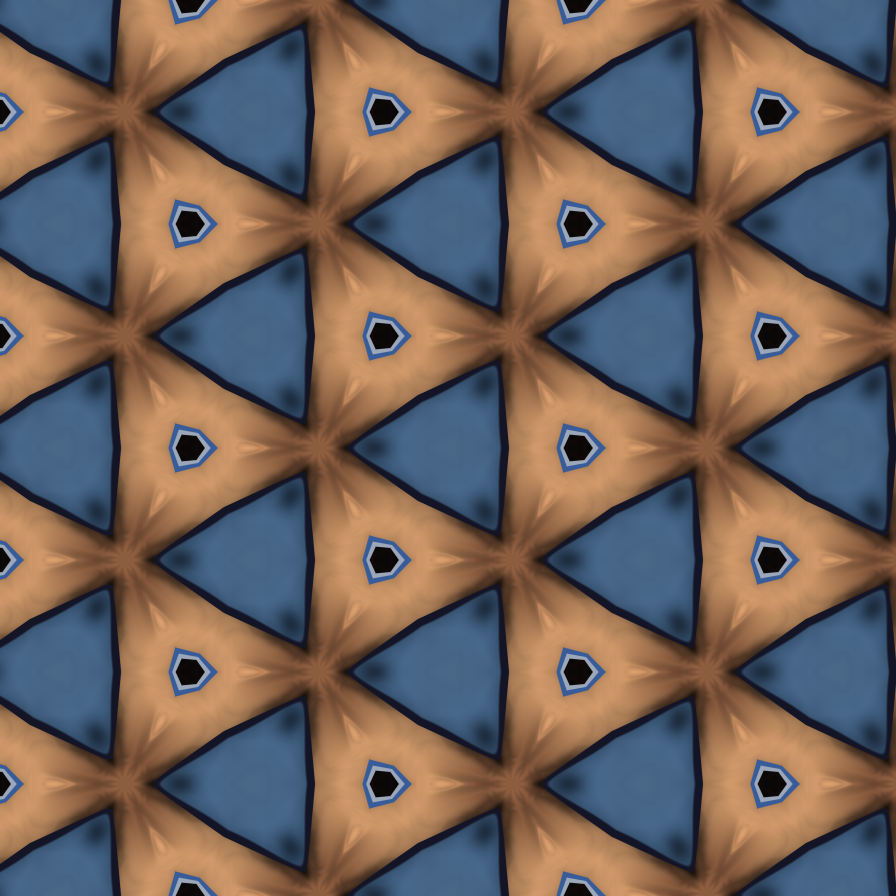
This pattern is drawn by a WebGL 1 fragment shader. Its source:

```glsl
precision highp float;
// Kaleidoscope of bulged blue triangles and small ringed eyes on folded copper cloth.
uniform vec2 u_resolution;

const float PI = 3.14159265;

// Distance from the line a-b, positive on its right-hand side.
float side(vec2 p, vec2 a, vec2 b) {
  vec2 t = normalize(b - a);
  return (p.x - a.x) * t.y - (p.y - a.y) * t.x;
}

// Offset to the nearest point of a triangular lattice with unit spacing.
vec2 nearestStar(vec2 p) {
  vec2 cell = vec2(sqrt(3.0), 1.0);
  vec2 a = mod(p, cell) - 0.5 * cell;
  vec2 b = mod(p + 0.5 * cell, cell) - 0.5 * cell;
  return dot(a, a) < dot(b, b) ? a : b;
}

// Six-sided eye outline with alternating corner and waist radii.
float eyeEdge(vec2 e, float corner, float waist) {
  return side(e, vec2(corner, 0.0), waist * vec2(0.5, 0.866));
}

// Soft creases from layered, warped sines, about -1 to 1.
float creases(vec2 p) {
  float sum = 0.0;
  float amp = 0.5;
  for (int i = 0; i < 4; i++) {
    p += 0.05 * sin(p.yx * 17.0 + float(i) * 1.9);
    sum += amp * sin(p.x * 19.0 + 2.0 * sin(p.y * 13.0));
    p = mat2(1.3, 1.0, -1.0, 1.3) * p;
    amp *= 0.55;
  }
  return sum;
}

vec3 copperCloth(vec2 q, float r, float angle, float gap, float eye) {
  float fold = creases(q);
  float light = smoothstep(0.06, 0.46, r + 0.04 * fold);
  vec3 col = mix(vec3(0.54, 0.355, 0.24), vec3(0.79, 0.58, 0.40), light);
  // Pleats fanning out of the star
  float fan = smoothstep(0.0, 0.1, r) * (1.0 - smoothstep(0.2, 0.5, r));
  col *= 1.0 + 0.12 * fan * sin(angle * 12.0 + 2.0 * fold) + 0.045 * fold;
  // Shadow beside the triangle, deepest at its tip
  float depth = mix(0.62, 0.22, smoothstep(0.25, 0.5, r)) * smoothstep(0.03, 0.13, r);
  col *= 1.0 - depth * exp(-gap / 0.055);
  col *= 1.0 - 0.5 * exp(-pow((r - 0.12) / 0.045, 2.0) - pow(q.y / 0.025, 2.0));
  // Faceted glow around the eye
  col *= 1.0 + 0.07 * exp(-pow((eye - 0.09) / 0.04, 2.0));
  return col * (1.0 - 0.1 * exp(-max(eye, 0.0) / 0.02));
}

vec3 blueCloth(vec2 q, float inside) {
  float fold = creases(q * 0.9 + 2.0);
  vec3 col = mix(vec3(0.24, 0.37, 0.52), vec3(0.30, 0.44, 0.59), 0.55 + 0.45 * fold);
  // Greyer middle and a dark hollow near each tip
  col = mix(col, vec3(0.30, 0.41, 0.52), 0.6 * smoothstep(0.3, 0.0, length(q - vec2(0.577, 0.0))));
  vec2 hollow = (q - vec2(0.25, 0.0)) / vec2(0.075, 0.055);
  col = mix(col, vec3(0.09, 0.14, 0.20), 0.8 * exp(-dot(hollow, hollow)));
  return col * (1.0 - 0.22 * exp(-inside / 0.05));
}

void main() {
  vec2 uv = gl_FragCoord.xy / u_resolution;
  float px = 2.8 / u_resolution.y;

  // Fold the plane into one mirrored 60 degree wedge around each star
  vec2 star = nearestStar((uv - vec2(0.1393, 0.125)) * 4.0);
  float r = length(star);
  float angle = r > 0.0 ? atan(star.y, star.x) : 0.0;
  angle = abs(mod(angle + PI / 3.0, PI / 1.5) - PI / 3.0);
  vec2 q = r * vec2(cos(angle), sin(angle));

  // Triangle with rounded tips and slightly bulging sides
  vec2 soft = vec2(q.x, sqrt(q.y * q.y + 0.00025));
  float inside = side(soft, vec2(0.105, 0.0), vec2(0.441, 0.236));

  // Eye axes: x towards the star, y towards the triangle
  vec2 v = q - vec2(0.2887, 0.5);
  vec2 e = vec2(dot(v, vec2(-0.5, -0.866)), dot(v, vec2(0.866, -0.5)));
  float eye = eyeEdge(e, 0.127, 0.094);

  vec3 col = copperCloth(q, r, angle, max(-inside, 0.0), eye);

  // Navy rim, wider at the middle of each side, then the blue field
  float rim = mix(0.014, 0.033, smoothstep(0.15, 0.42, q.x));
  col = mix(col, vec3(0.075, 0.08, 0.145), smoothstep(-px, px, inside));
  vec3 blue = blueCloth(q, max(inside - rim, 0.0));
  col = mix(col, blue, smoothstep(-px, px + 0.006, inside - rim));

  // Eye: blue ring, pale ring, black core
  col = mix(col, vec3(0.22, 0.36, 0.60), smoothstep(px, -px, eye));
  float pale = eyeEdge(e, 0.095, 0.077);
  col = mix(col, vec3(0.61, 0.66, 0.73), smoothstep(px, -px, pale));
  float core = eyeEdge(e, 0.069, 0.062);
  vec3 black = vec3(0.05, 0.03, 0.03) + vec3(0.025, 0.008, 0.005) * creases(q * 4.0);
  col = mix(col, black, smoothstep(px, -px, core));

  gl_FragColor = vec4(col, 1.0);
}
```
